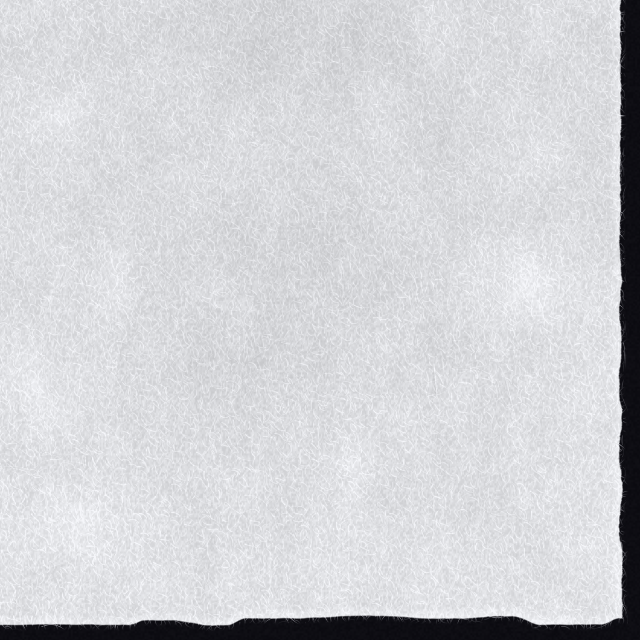
A WebGL 2 fragment shader for this texture:

```glsl
#version 300 es
precision highp float;
// A sheet of handmade fibre paper with deckled right and lower edges on a dark table.
// Soft clouds of pulp come from broad patches plus layered noise; the fibres are
// bent strokes scattered one per cell, reused as loose hairs along the torn rim.

#define RIGHT_EDGE 0.9695
#define LOWER_EDGE 0.0240
#define CLOUD_DEPTH 0.085
#define FIBRE_DEPTH 0.070
#define GRAIN_DEPTH 0.085
#define FINE_CELLS 105.0
#define LONG_CELLS 34.0
#define HAIR_REACH 0.010

uniform vec2 u_resolution;
out vec4 outColor;

const vec3 PAPER_TINT = vec3(0.995, 1.0, 1.015);
const vec3 TABLE = vec3(0.052, 0.050, 0.072);

vec2 hash2(vec2 p) {
  vec3 q = fract(p.xyx * vec3(0.1031, 0.1030, 0.0973));
  q += dot(q, q.yzx + 33.33);
  return fract((q.xx + q.yz) * q.zy);
}

float noise(vec2 p) {
  vec2 i = floor(p), f = fract(p);
  f = f * f * (3.0 - 2.0 * f);
  float low = mix(hash2(i).x, hash2(i + vec2(1, 0)).x, f.x);
  float high = mix(hash2(i + vec2(0, 1)).x, hash2(i + 1.0).x, f.x);
  return mix(low, high, f.y);
}

// Layered noise centred on zero.
float layers(vec2 p) {
  float sum = 0.0, weight = 0.5;
  for (int i = 0; i < 4; i++) {
    sum += weight * (noise(p) - 0.5);
    p = mat2(0.8, 0.6, -0.6, 0.8) * p * 2.1 + 7.3;
    weight *= 0.6;
  }
  return sum;
}

// One bent stroke per cell, mostly leaning upright.
float fibres(vec2 p, float width) {
  vec2 cell = floor(p);
  float light = 0.0;
  for (int y = -1; y <= 1; y++)
  for (int x = -1; x <= 1; x++) {
    vec2 id = cell + vec2(x, y);
    vec2 r = hash2(id), s = hash2(id + 57.0);
    float angle = 1.57 + (r.x + s.y - 1.0) * 1.7;
    vec2 axis = vec2(cos(angle), sin(angle));
    vec2 q = p - id - r;
    q = vec2(dot(q, axis), dot(q, vec2(-axis.y, axis.x)));
    q.y += (s.x - 0.5) * 1.2 * q.x * q.x;
    q.x -= clamp(q.x, -0.7, 0.7);
    light = max(light, (0.35 + 0.65 * s.y) * smoothstep(width, 0.0, length(q)));
  }
  return light;
}

// Soft elliptical patch of thick or thin pulp.
float patchAt(vec2 p, vec2 centre, vec2 size) {
  vec2 q = (p - centre) / size;
  return exp(-dot(q, q));
}

// Thin raised fold: a lit line with shade on its left.
float crease(vec2 p, vec2 a, vec2 b) {
  vec2 ab = b - a;
  float t = clamp(dot(p - a, ab) / dot(ab, ab), 0.0, 1.0);
  vec2 q = p - a - ab * t;
  float fade = 4.0 * t * (1.0 - t);
  return fade * (smoothstep(0.002, 0.0, length(q))
       - 0.9 * smoothstep(0.0025, 0.0, length(q + vec2(0.002, 0))));
}

float rightEdge(float y) {
  float scallop = 0.0022 * cos(56.9 * (y - 0.57)) * smoothstep(0.68, 0.58, y);
  float flare = 0.005 * exp(-pow((y - 0.07) / 0.035, 2.0));
  return RIGHT_EDGE + scallop + flare + 0.004 * layers(vec2(3.0, y * 75.0));
}

float lowerEdge(float x) {
  float h = LOWER_EDGE + 0.007 * smoothstep(0.20, 0.23, x);
  h += 0.011 * smoothstep(0.355, 0.385, x) - 0.008 * smoothstep(0.27, 0.325, x);
  h += 0.004 * smoothstep(0.46, 0.57, x) - 0.005 * smoothstep(0.57, 0.70, x);
  h += 0.004 * smoothstep(0.71, 0.78, x) - 0.013 * smoothstep(0.80, 0.845, x);
  h += 0.010 * smoothstep(0.94, 0.968, x);
  return h + 0.002 * layers(vec2(x * 45.0, 8.0));
}

float pulpClouds(vec2 p) {
  vec2 w = p + 0.045 * vec2(layers(p * 14.0), layers(p * 14.0 + 40.0));
  float t = 0.55 * layers(w * vec2(13.0, 9.0)) + 0.45 * layers(w * vec2(32.0, 22.0) + 9.0);
  // Thin grey areas.
  t -= 0.40 * patchAt(w, vec2(0.44, 0.91), vec2(0.20, 0.10));
  t -= 0.30 * patchAt(w, vec2(0.39, 0.43), vec2(0.20, 0.12));
  t -= 0.30 * patchAt(w, vec2(0.70, 0.80), vec2(0.08, 0.07));
  t -= 0.22 * patchAt(w, vec2(0.42, 0.64), vec2(0.24, 0.12));
  // Thick white areas.
  t += 0.40 * patchAt(w, vec2(0.10, 0.82), vec2(0.06, 0.05));
  t += 0.50 * patchAt(w, vec2(0.82, 0.56), vec2(0.05, 0.05));
  t += 0.40 * patchAt(w, vec2(0.05, 0.40), vec2(0.05, 0.06));
  t += 0.45 * patchAt(w, vec2(0.13, 0.18), vec2(0.06, 0.06));
  t += 0.50 * patchAt(w, vec2(0.55, 0.25), vec2(0.025, 0.06));
  t += 0.40 * patchAt(w, vec2(0.69, 0.92), vec2(0.025, 0.06));
  t += 0.40 * patchAt(w, vec2(0.195, 0.56), vec2(0.025, 0.07));
  t += 0.35 * patchAt(w, vec2(0.59, 0.84), vec2(0.05, 0.05));
  return t + 0.22 * (0.5 - p.y) + 0.10 * abs(p.x - 0.45);
}

void main() {
  vec2 uv = gl_FragCoord.xy / u_resolution;
  float aa = 1.0 / min(u_resolution.x, u_resolution.y);
  float inside = min(rightEdge(uv.y) - uv.x, uv.y - lowerEdge(uv.x));

  // Paper tone: clouds, fibres, grain and folds.
  float fine = fibres(uv * FINE_CELLS, 0.17);
  float strands = fibres(uv * LONG_CELLS + 19.0, 0.045);
  float tone = 0.875 + CLOUD_DEPTH * pulpClouds(uv);
  tone += FIBRE_DEPTH * (fine - 0.22) + 0.035 * strands;
  tone += GRAIN_DEPTH * (noise(uv * vec2(420.0, 300.0)) - 0.5);
  tone += 0.06 * crease(uv, vec2(0.684, 0.370), vec2(0.677, 0.440));
  tone += 0.06 * crease(uv, vec2(0.804, 0.352), vec2(0.790, 0.410));
  tone += 0.04 * smoothstep(0.018, 0.004, inside);
  vec3 paper = min(tone, 0.965) * PAPER_TINT;

  // Dark table with loose hairs by the rim.
  vec3 table = TABLE + 0.025 * (noise(uv * 330.0) - 0.5);
  float hairs = max(strands, 0.6 * fine) * smoothstep(-HAIR_REACH, 0.0, inside);
  table = mix(table, vec3(0.82, 0.82, 0.85), 0.65 * hairs);

  float cover = smoothstep(-aa, aa, inside);
  outColor = vec4(clamp(mix(table, paper, cover), 0.0, 1.0), 1.0);
}
```
